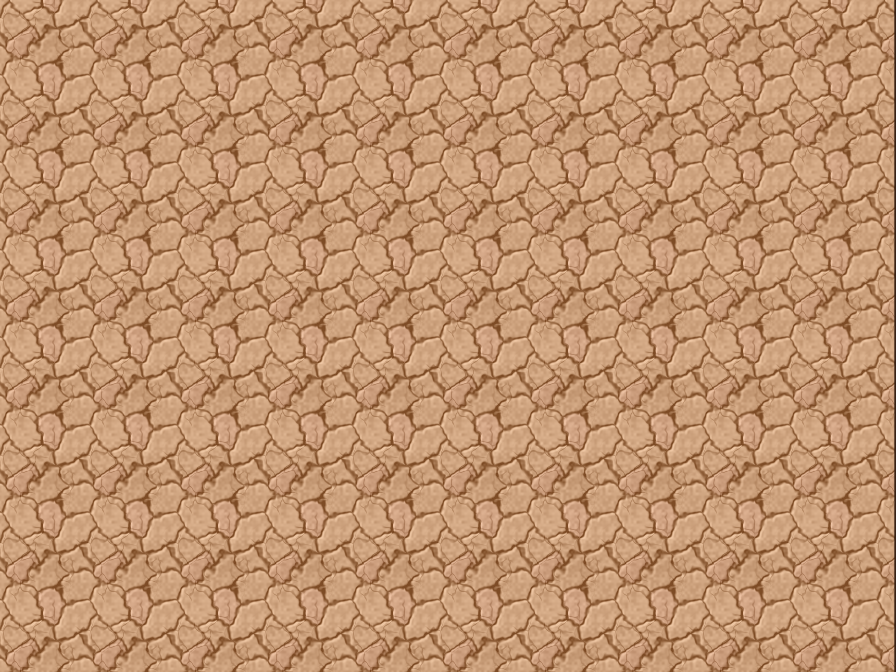
This texture is drawn by a Shadertoy shader. Its source:

```glsl
// Dry cracked earth: a small tile of uneven clay plates, repeated over the canvas.

const float TILES_ACROSS = 10.24;  // square tiles per canvas width
const float PLATES = 3.0;          // plates per tile side
const float CHIPS = 5.0;           // hairline cells per tile side
const float JITTER = 0.75;
const float SIZE_SPREAD = 0.30;    // how much plates differ in size
const float CRACK_WIDTH = 0.029;   // lengths are in tiles
const float BEVEL_WIDTH = 0.05;
const float LIGHT_STEP = 0.022;
const vec2 TO_LIGHT = vec2(-0.8, -0.6);  // y points down
const float BASE_TONE = 0.74;
const float CRACK_DEPTH = 0.82;
const float HAIRLINE_DEPTH = 0.36;
const float RELIEF = 0.36;
const float GRAIN = 0.26;
const float BROAD_SHADE = 0.26;
const float RIM_WIDTH = 0.0019;    // in canvas widths
const vec3 CRACK_BROWN = vec3(0.56, 0.37, 0.22);
const vec3 LIT_CLAY = vec3(0.90, 0.74, 0.60);
const vec3 ROSE_TINT = vec3(0.0, -0.012, 0.004);
const vec3 RIM_BROWN = vec3(0.22, 0.13, 0.08);

vec2 hash2(vec2 cell, float seed) {
    vec3 q = fract((cell.xyx + seed) * vec3(0.1031, 0.1030, 0.0973));
    q += dot(q, q.yzx + 33.33);
    return fract((q.xx + q.yz) * q.zy);
}

// Value noise that wraps after one tile; two independent channels.
vec2 tileNoise(vec2 p, float count, float seed) {
    p *= count;
    vec2 cell = floor(p), f = p - cell;
    f = f * f * (3.0 - 2.0 * f);
    vec2 a = hash2(mod(cell, count), seed);
    vec2 b = hash2(mod(cell + vec2(1, 0), count), seed);
    vec2 c = hash2(mod(cell + vec2(0, 1), count), seed);
    vec2 d = hash2(mod(cell + vec2(1, 1), count), seed);
    return mix(mix(a, b, f.x), mix(c, d, f.x), f.y);
}

// Offset to a cell's site in xy, the weight that enlarges its plate in z.
vec3 toSite(vec2 cell, vec2 p, float count, float seed) {
    vec2 wrapped = mod(cell, count);
    vec2 jitter = (hash2(wrapped, seed) - 0.5) * JITTER;
    return vec3(cell + 0.5 + jitter - p, hash2(wrapped, seed + 19.0).x * SIZE_SPREAD);
}

float power(vec3 site) {
    return dot(site.xy, site.xy) - site.z;
}

// Wrapping weighted Voronoi: x = distance to the nearest edge, y = plate id.
vec2 voronoi(vec2 p, float count, float seed) {
    p *= count;
    vec2 home = floor(p), nearCell = home;
    vec3 nearSite = vec3(9.0, 9.0, 0.0);
    for (int k = 0; k < 25; k++) {
        vec2 cell = home + vec2(k % 5 - 2, k / 5 - 2);
        vec3 site = toSite(cell, p, count, seed);
        if (power(site) < power(nearSite)) {
            nearSite = site;
            nearCell = cell;
        }
    }
    float edge = 9.0;
    for (int k = 0; k < 25; k++) {
        if (k == 12) continue;
        vec3 site = toSite(nearCell + vec2(k % 5 - 2, k / 5 - 2), p, count, seed);
        float gap = power(site) - power(nearSite);
        edge = min(edge, 0.5 * gap / length(site.xy - nearSite.xy));
    }
    return vec2(edge / count, hash2(mod(nearCell, count), seed + 41.0).x);
}

// Ragged outlines: bend the plane at three scales.
vec2 warp(vec2 p) {
    return p + (tileNoise(p, 4.0, 3.0) - 0.5) * 0.13
             + (tileNoise(p, 11.0, 8.0) - 0.5) * 0.07
             + (tileNoise(p, 23.0, 13.0) - 0.5) * 0.032;
}

// Worn plate edges with a lumpy top.
float plateHeight(vec2 p, float edge) {
    return smoothstep(0.0, BEVEL_WIDTH, edge)
         + 0.45 * tileNoise(p, 11.0, 23.0).x + 0.35 * tileNoise(p, 23.0, 29.0).x;
}

void mainImage(out vec4 fragColor, in vec2 fragCoord) {
    // Tile coordinates, anchored at the upper left corner
    float tileSize = iResolution.x / TILES_ACROSS;
    vec2 p = vec2(fragCoord.x, iResolution.y - fragCoord.y) / tileSize;
    float pixel = 1.0 / tileSize;

    // Plates and the slope facing the light
    vec2 bent = warp(p), lightward = p + TO_LIGHT * LIGHT_STEP;
    vec2 plate = voronoi(bent, PLATES, 11.0);
    float lightwardEdge = voronoi(warp(lightward), PLATES, 11.0).x;
    float slope = plateHeight(p, plate.x) - plateHeight(lightward, lightwardEdge);

    // Main cracks of uneven strength, and broken hairlines
    vec2 wear = tileNoise(p, 4.0, 37.0);
    float width = CRACK_WIDTH * mix(0.7, 1.25, wear.x) + 0.3 * pixel;
    float crack = (1.0 - smoothstep(0.0, width, plate.x)) * mix(0.55, 1.15, wear.x);
    float hairEdge = voronoi(bent, CHIPS, 53.0).x;
    float hairline = 1.0 - smoothstep(0.0, 0.014 + 0.3 * pixel, hairEdge);
    hairline *= smoothstep(0.4, 0.65, wear.y);

    // Tone from light, cracks, broad stains and grain
    float broad = tileNoise(p, 2.0, 71.0).x - 0.5;
    float grain = tileNoise(p, 31.0, 61.0).x - 0.5;
    float tone = BASE_TONE + RELIEF * slope + GRAIN * grain + BROAD_SHADE * broad
               - CRACK_DEPTH * crack - HAIRLINE_DEPTH * hairline;
    vec3 color = mix(CRACK_BROWN, LIT_CLAY, clamp(tone, -0.2, 1.1));
    color += ROSE_TINT * smoothstep(0.75, 0.85, plate.y) * (1.0 - crack);

    // Dark rim along the right side
    float fromRight = 1.0 - fragCoord.x / iResolution.x;
    float rim = 1.0 - smoothstep(0.5, 1.5, fromRight / RIM_WIDTH);
    fragColor = vec4(mix(color, RIM_BROWN, rim), 1.0);
}
```
